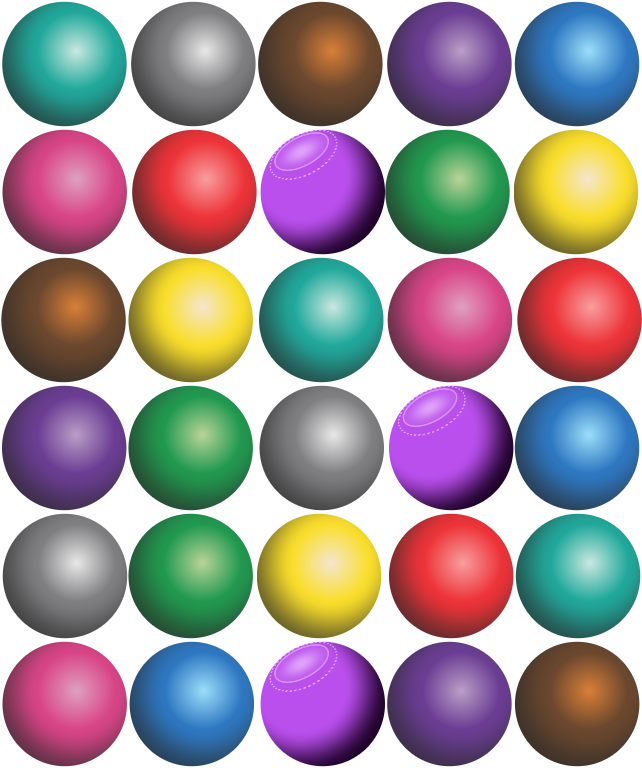
Give the GLSL for this pattern, as a Shadertoy shader.

```glsl
const int LAYOUT[30] = int[30](
    0, 1, 2, 3, 4,
    5, 6, 7, 8, 9,
    2, 9, 0, 5, 6,
    3, 8, 1, 7, 4,
    1, 8, 9, 6, 0,
    5, 4, 7, 3, 2);

// teal, grey, brown, purple, blue, pink, red, violet, green, yellow
const vec3 HIGHLIGHT[10] = vec3[10](
    vec3(.79, .91, .88), vec3(.91, .91, .91), vec3(.85, .50, .22),
    vec3(.73, .62, .78), vec3(.61, .87, .98), vec3(.87, .63, .75),
    vec3(.97, .62, .62), vec3(.87, .64, .97), vec3(.73, .83, .60),
    vec3(.96, .90, .81));

// rgb: body colour, a: sideways shift of the ball within its cell
const vec4 BODY[10] = vec4[10](
    vec4(.13, .66, .61, .002), vec4(.50, .50, .51, .006), vec4(.42, .28, .18, -.005),
    vec4(.42, .24, .58, .0), vec4(.18, .47, .76, -.006), vec4(.85, .27, .53, .004),
    vec4(.93, .20, .22, .014), vec4(.73, .31, .93, .014), vec4(.13, .60, .31, -.015),
    vec4(.98, .87, .17, -.015));

float ellipseDistance(vec2 q, vec2 radii) {
    float k = length(q / radii);
    return (k - 1.) * max(k, 1e-4) / max(length(q / (radii * radii)), 1e-4);
}

vec2 tilt(vec2 q) {
    float a = .49;
    return mat2(cos(a), -sin(a), sin(a), cos(a)) * q;
}

// Soft light spot up and right, falling to a dark lower left rim
vec3 mattBall(vec2 p, vec3 light, vec3 body) {
    float d = length(p - vec2(.19, .21));
    vec3 col = mix(light, body, clamp(d / .62, 0., 1.));
    return mix(col, body * .3 + .11, smoothstep(.58, 1.38, d));
}

// Dark right rim, tilted reflection and two fine outlines
vec3 glossyBall(vec2 p, vec3 light, vec3 body, float px) {
    float shade = smoothstep(.68, 1.42, length(p - vec2(-.35, .27)));
    vec3 col = mix(body, vec3(.13, .01, .18), shade);

    vec2 q = tilt(p - vec2(-.34, .65));
    float inner = ellipseDistance(q, vec2(.47, .23));
    float glow = 1. - .85 * smoothstep(0., 1., length(q / vec2(.47, .23)));
    col = mix(col, light, glow * smoothstep(px, -px, inner));

    vec2 r = tilt(p - vec2(-.31, .6));
    float outer = ellipseDistance(r, vec2(.58, .32));
    float dash = smoothstep(-.5, .3, sin(44. * atan(r.y / .32, r.x / .58)));
    float lines = smoothstep(px, 0., abs(inner) - .004) * .5;
    lines = max(lines, smoothstep(px, 0., abs(outer) - .004) * dash * .6);
    return mix(col, vec3(.95, .82, 1.), lines);
}

void mainImage(out vec4 fragColor, in vec2 fragCoord) {
    // Five columns by six rows, counted from the top
    vec2 grid = fragCoord / iResolution.xy * vec2(5., 6.);
    ivec2 cell = clamp(ivec2(grid), ivec2(0), ivec2(4, 5));
    int kind = LAYOUT[(5 - cell.y) * 5 + cell.x];
    vec4 body = BODY[kind];

    // Ball coordinates, with the rim at length one
    vec2 p = grid - vec2(cell) - .5;
    p.x = p.x * 1.2 * iResolution.x / iResolution.y - body.a;
    p /= .486;
    float px = 6. / iResolution.y / .486;

    vec3 ball = kind == 7
        ? glossyBall(p, HIGHLIGHT[kind], body.rgb, px)
        : mattBall(p, HIGHLIGHT[kind], body.rgb);
    float cover = clamp(.5 - (length(p) - 1.) / px, 0., 1.);
    fragColor = vec4(mix(vec3(1.), ball, cover), 1.);
}
```
